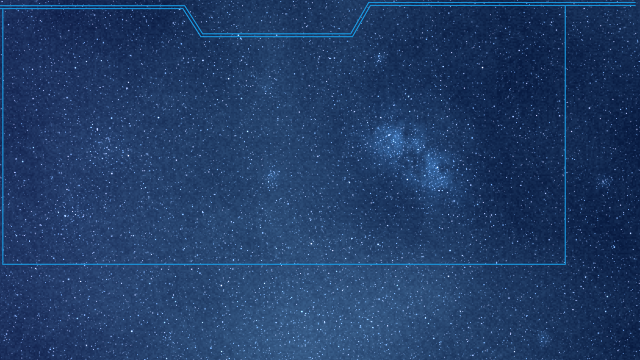
Give the GLSL for this background, as a Shadertoy shader.

```glsl
// A blue night sky with hazy star clouds, behind a thin cyan panel frame.
// Haze is a sum of soft ellipses broken up by noise; stars are jittered cells
// of turned grids, denser inside the clouds; the frame is made of segments.

const vec3 DEEP_BLUE = vec3(0.030, 0.105, 0.255);
const vec3 HAZE_BLUE = vec3(0.235, 0.385, 0.560);
const vec3 VIOLET_TINT = vec3(0.012, -0.008, 0.012);
const vec3 CLOUD_BLUE = vec3(0.07, 0.13, 0.18);
const vec3 STAR_COOL = vec3(0.56, 0.74, 0.94);
const vec3 STAR_WARM = vec3(1.0, 0.88, 0.94);
const vec3 FRAME_CYAN = vec3(0.10, 0.60, 0.88);
const float GRAIN = 0.13;
const float FRAME_HALF_WIDTH = 0.0016;
const float RAIL_GAP = 0.0080;
const float FRAME_LEFT = 0.008;
const float FRAME_RIGHT = 1.570;
const float FRAME_BOTTOM = 0.266;
const float LEFT_RAIL = 0.984;
const float NOTCH_RAIL = 0.906;
const float RIGHT_RAIL = 0.993;
const int STAR_LAYERS = 6;

float hash(vec2 p) {
    return fract(sin(dot(p, vec2(127.1, 311.7))) * 43758.545);
}

float noise(vec2 p) {
    vec2 cell = floor(p), f = fract(p);
    f = f * f * (3.0 - 2.0 * f);
    float low = mix(hash(cell), hash(cell + vec2(1, 0)), f.x);
    float high = mix(hash(cell + vec2(0, 1)), hash(cell + vec2(1, 1)), f.x);
    return mix(low, high, f.y);
}

float fbm(vec2 p) {
    float sum = 0.0, weight = 0.5;
    for (int i = 0; i < 5; i++) {
        sum += weight * noise(p);
        p = mat2(1.6, 1.2, -1.2, 1.6) * p + 7.3;
        weight *= 0.5;
    }
    return sum;
}

mat2 turn(float angle) {
    float c = cos(angle), s = sin(angle);
    return mat2(c, -s, s, c);
}

// Soft ellipse, turned by an angle
float glow(vec2 p, vec2 center, vec2 radius, float angle) {
    vec2 q = turn(angle) * (p - center) / radius;
    return exp(-dot(q, q));
}

float segment(vec2 p, vec2 a, vec2 b) {
    vec2 ab = b - a;
    return length(p - a - ab * clamp(dot(p - a, ab) / dot(ab, ab), 0.0, 1.0));
}

// Broad light of the sky, 0 dark to 1 bright
float skyLight(vec2 p) {
    float light = 0.26;
    light += 0.52 * glow(p, vec2(0.92, 0.04), vec2(0.50, 0.25), 0.15);
    light += 0.26 * glow(p, vec2(0.78, 0.55), vec2(0.38, 0.50), -0.2);
    light += 0.20 * glow(p, vec2(0.20, 0.30), vec2(0.42, 0.42), 0.0);
    light += 0.13 * glow(p, vec2(0.76, 0.82), vec2(0.14, 0.18), 0.3);
    light -= 0.14 * glow(p, vec2(1.45, 0.78), vec2(0.22, 0.32), 0.0);
    light -= 0.13 * glow(p, vec2(1.08, 0.42), vec2(0.12, 0.08), -0.6);
    light -= 0.14 * glow(p, vec2(1.78, 0.40), vec2(0.20, 0.45), 0.0);
    light -= 0.08 * glow(p, vec2(0.40, 0.92), vec2(0.20, 0.16), 0.0);
    light += 0.36 * (fbm(p * 5.0) - 0.48);
    return light + GRAIN * (0.6 * noise(p * 70.0) + 2.0 * noise(p * 230.0) - 1.3);
}

// Dense star cloud right of the centre
float starCloud(vec2 p) {
    float cloud = 0.9 * glow(p, vec2(1.085, 0.615), vec2(0.065, 0.055), -0.5);
    cloud += glow(p, vec2(1.19, 0.53), vec2(0.105, 0.055), -0.75);
    cloud += 0.2 * glow(p, vec2(1.16, 0.62), vec2(0.20, 0.20), 0.0);
    return cloud * smoothstep(0.05, 0.80, fbm(p * 30.0)) * 1.3;
}

// Small knots of stars
float starKnots(vec2 p) {
    float knots = glow(p, vec2(0.757, 0.512), vec2(0.020), 0.0);
    knots += glow(p, vec2(1.053, 0.836), vec2(0.014), 0.0);
    knots += 0.8 * glow(p, vec2(1.678, 0.495), vec2(0.020), 0.0);
    knots += glow(p, vec2(1.509, 0.058), vec2(0.012, 0.020), 0.0);
    knots += 0.3 * glow(p, vec2(0.29, 0.595), vec2(0.065), 0.0);
    knots += 0.3 * glow(p, vec2(0.21, 0.41), vec2(0.060), 0.0);
    return knots + 0.3 * glow(p, vec2(0.741, 0.762), vec2(0.025), 0.0);
}

vec3 stars(vec2 p, float density, float boost) {
    vec3 sum = vec3(0.0);
    for (int i = 0; i < STAR_LAYERS; i++) {
        float layer = float(i), size = 0.0085 * pow(1.5, layer);
        vec2 grid = turn(0.4 + 1.1 * layer) * p / size;
        vec2 cell = floor(grid) + 37.0 * layer;
        vec2 spot = 0.2 + 0.6 * vec2(hash(cell + 3.1), hash(cell + 8.7));
        float radius = 0.0014 + 0.00016 * layer;
        float d = length(fract(grid) - spot) * size / radius;
        float present = step(hash(cell), 0.22 + 0.7 * density);
        float power = mix(0.12, 0.65 + 0.12 * layer, pow(hash(cell + 5.3), 2.3));
        vec3 tint = mix(STAR_COOL, STAR_WARM, pow(hash(cell + 9.9), 2.0));
        sum += tint * present * (power + 0.25 * boost) * exp(-d * d);
    }
    return sum;
}

// Distance to the double top rail and the three lower sides
float frameDistance(vec2 p) {
    vec2 left = vec2(FRAME_LEFT, FRAME_BOTTOM), right = vec2(FRAME_RIGHT, FRAME_BOTTOM);
    float d = segment(p, left, right);
    d = min(d, segment(p, left, vec2(FRAME_LEFT, LEFT_RAIL - RAIL_GAP)));
    d = min(d, segment(p, right, vec2(FRAME_RIGHT, RIGHT_RAIL - RAIL_GAP)));
    for (int i = 0; i < 2; i++) {
        float drop = RAIL_GAP * float(i), shift = 0.005 * float(i);
        vec2 a = vec2(0.513 - shift, LEFT_RAIL - drop), b = vec2(0.563 - shift, NOTCH_RAIL - drop);
        vec2 c = vec2(0.974 + shift, NOTCH_RAIL - drop), e = vec2(1.024 + shift, RIGHT_RAIL - drop);
        d = min(d, min(segment(p, vec2(0.0, a.y), a), segment(p, a, b)));
        d = min(d, min(segment(p, b, c), segment(p, c, e)));
        d = min(d, segment(p, e, vec2(1.764, e.y)));
    }
    return d;
}

void mainImage(out vec4 fragColor, in vec2 fragCoord) {
    vec2 p = fragCoord / iResolution.y;
    float cloud = starCloud(p), knots = starKnots(p), light = skyLight(p);
    vec3 color = mix(DEEP_BLUE, HAZE_BLUE, clamp(light, 0.0, 1.1));
    color += VIOLET_TINT * (1.0 - smoothstep(0.0, 0.7, p.x));
    color += CLOUD_BLUE * (cloud + 0.5 * knots);
    float density = clamp(0.8 * cloud + knots + 0.25 * light - 0.08, 0.0, 1.0);
    color += stars(p, density, min(knots, 1.0));
    float edge = 0.5 / iResolution.y;
    float line = 1.0 - smoothstep(-edge, edge, frameDistance(p) - FRAME_HALF_WIDTH);
    fragColor = vec4(mix(color, FRAME_CYAN, 0.95 * line), 1.0);
}
```
